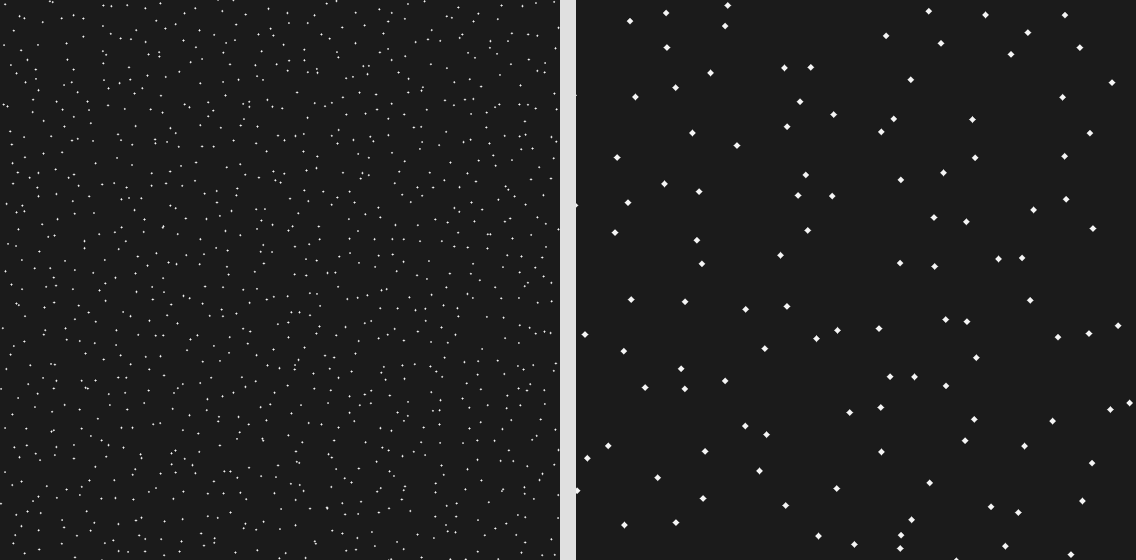
Left: the whole. Right: its middle third, enlarged.
Write a Shadertoy shader that draws this texture.

```glsl
#define CELLS 32.0
#define JITTER 1.0
#define DOT_RADIUS 0.00200
#define BACKGROUND vec3(0.104)
#define DOT_COLOR vec3(0.96)

// Two random values in 0..1 for a grid cell
vec2 hash22(vec2 cell) {
    vec3 p = fract(vec3(cell.xyx) * vec3(0.1031, 0.1030, 0.0973));
    p += dot(p, p.yzx + 33.33);
    return fract((p.xx + p.yz) * p.zy);
}

// Signed distance to a diamond with the given half diagonal
float diamond(vec2 p, float radius) {
    return (abs(p.x) + abs(p.y) - radius) * 0.7071;
}

void mainImage(out vec4 fragColor, in vec2 fragCoord) {
    float pixel = 1.0 / min(iResolution.x, iResolution.y);
    vec2 uv = fragCoord * pixel;
    vec2 cell = floor(uv * CELLS);

    // Nearest of the scattered dots, neighbours included
    float dist = 1.0;
    for (int y = -1; y <= 1; y++) {
        for (int x = -1; x <= 1; x++) {
            vec2 id = cell + vec2(x, y);
            vec2 offset = 0.5 + JITTER * (hash22(id + 17.0) - 0.5);
            vec2 center = (id + offset) / CELLS;
            dist = min(dist, diamond(uv - center, DOT_RADIUS));
        }
    }

    // Edge smoothed over one pixel
    float coverage = clamp(0.5 - dist / pixel, 0.0, 1.0);
    fragColor = vec4(mix(BACKGROUND, DOT_COLOR, coverage), 1.0);
}
```
